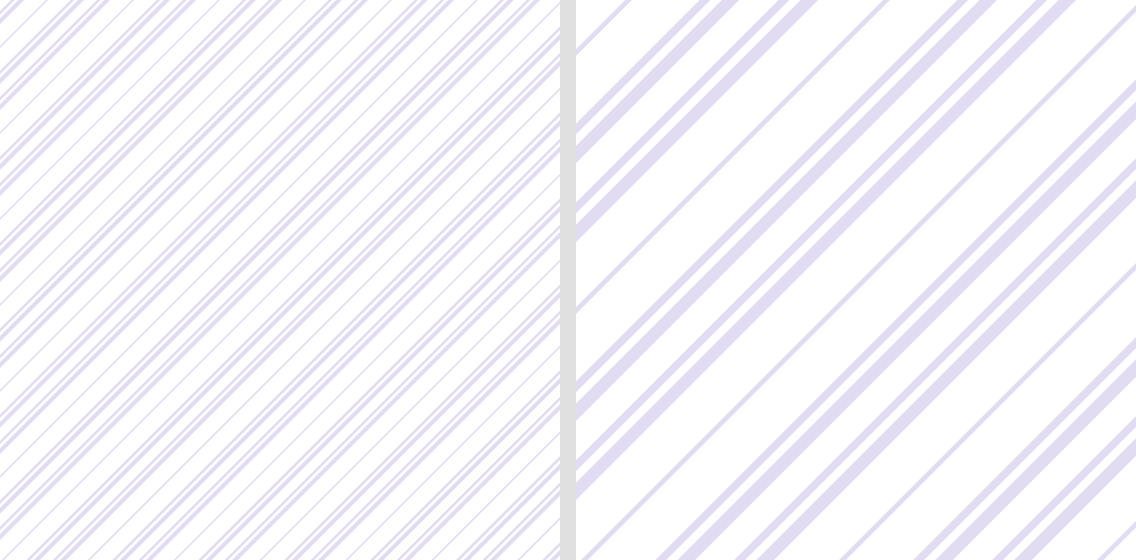
Left: the whole. Right: its middle third, enlarged.
Write a three.js fragment shader that draws this pattern.

```glsl
// Diagonal lavender pinstripes on white: one hairline, then two thin-and-thick pairs per repeat.
varying vec2 vUv;

const vec3 PAPER = vec3(1.0);
const vec3 LAVENDER = vec3(0.888, 0.862, 0.954);

// Lengths along the canvas edge
const float PERIOD = 0.1535;        // about 6.5 repeats across and down
const float FIRST_HAIRLINE = 0.084; // distance from the upper left corner

// Widths and positions as fractions of one repeat
const float HAIRLINE_WIDTH = 0.026;
const float THIN_WIDTH = 0.042;
const float THICK_WIDTH = 0.068;
const float FIRST_PAIR = 0.296;
const float PAIR_SPACING = 0.306;
const float THICK_OFFSET = 0.099;
const float EDGE_SOFTNESS = 0.6;

// Coverage of a stripe repeating once per unit, centred at the given phase
float stripe(float phase, float center, float width, float blur) {
  float dist = abs(fract(phase - center + 0.5) - 0.5);
  return clamp((0.5 * width - dist) / blur + 0.5, 0.0, 1.0);
}

void main() {
  // Phase grows toward the lower right, so stripes rise at 45 degrees
  float phase = (vUv.x + 1.0 - vUv.y - FIRST_HAIRLINE) / PERIOD;
  float blur = max(fwidth(phase) * EDGE_SOFTNESS, 1e-5);

  float ink = stripe(phase, 0.0, HAIRLINE_WIDTH, blur);

  // Two pairs, each a thin line followed by a thick one
  for (int i = 0; i < 2; i++) {
    float start = FIRST_PAIR + float(i) * PAIR_SPACING;
    ink = max(ink, stripe(phase, start, THIN_WIDTH, blur));
    ink = max(ink, stripe(phase, start + THICK_OFFSET, THICK_WIDTH, blur));
  }

  gl_FragColor = vec4(mix(PAPER, LAVENDER, ink), 1.0);
}
```
